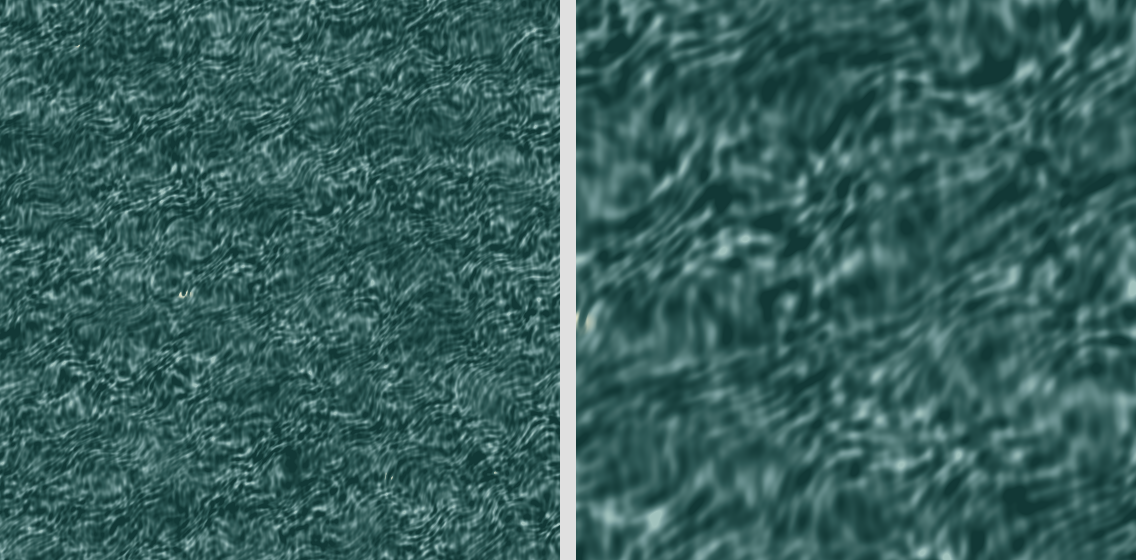
Left, the full canvas; right, a detail of the centre.
Write a WebGL 2 fragment shader that draws this texture.

```glsl
#version 300 es
precision highp float;
// Wind-ruffled teal water: slanted ripples over broad swells, with rare foam flecks.

uniform vec2 u_resolution;
out vec4 fragColor;

// Layer frequencies: cells per canvas height, along and across each ripple
const vec2 SWELL_FREQ = vec2(4.0, 15.0);
const vec2 WAVELET_FREQ = vec2(15.0, 42.0);
const vec2 RIPPLE_FREQ = vec2(40.0, 98.0);
const vec2 CHOP_FREQ = vec2(72.0, 135.0);
const vec2 WEAVE_FREQ = vec2(64.0, 128.0);

// Layer directions in radians, counter-clockwise from the horizontal
const float SWELL_ANGLE = 0.03;
const float WAVELET_ANGLE = 0.24;
const float RIPPLE_ANGLE = 0.46;
const float CHOP_ANGLE = 0.80;
const float WEAVE_ANGLE = 1.62;

// Layer strengths
const float SWELL_GAIN = 0.27;
const float WAVELET_GAIN = 0.30;
const float RIPPLE_GAIN = 0.62;
const float CHOP_GAIN = 0.52;
const float WEAVE_GAIN = 0.42;

const float WARP_FREQ = 14.0;
const float WARP_SIZE = 0.006;
const float GUST_FREQ = 9.0;
const float GUST_GAIN = 0.16;
const float NOISE_NORM = 4.65;   // brings gradient noise to unit deviation

// Foam flecks
const float FOAM_GRID = 5.0;
const float FOAM_CHANCE = 0.16;
const vec2 FOAM_RADIUS = vec2(0.020, 0.010);
const vec3 FOAM_COLOR = vec3(0.91, 0.91, 0.80);

// Water colours and the surface brightness at which each is reached
const int TONE_COUNT = 7;
const vec3 TONES[TONE_COUNT] = vec3[TONE_COUNT](
    vec3(0.07, 0.22, 0.21), vec3(0.13, 0.29, 0.28), vec3(0.18, 0.35, 0.34),
    vec3(0.25, 0.41, 0.40), vec3(0.33, 0.49, 0.48), vec3(0.44, 0.59, 0.59),
    vec3(0.63, 0.76, 0.74));
const float STOPS[TONE_COUNT] = float[TONE_COUNT](
    -1.80, -0.74, -0.03, 0.58, 1.20, 2.00, 3.10);

vec2 hash2(vec2 cell) {
    vec3 h = fract(cell.xyx * vec3(0.1031, 0.1030, 0.0973));
    h += dot(h, h.yzx + 33.33);
    return fract((h.xx + h.yz) * h.zy);
}

vec2 cellGradient(vec2 cell) {
    float angle = 6.28319 * hash2(cell).x;
    return vec2(cos(angle), sin(angle));
}

// Gradient noise with roughly unit deviation
float gradientNoise(vec2 p) {
    vec2 cell = floor(p);
    vec2 f = p - cell;
    vec2 fade = f * f * f * (f * (f * 6.0 - 15.0) + 10.0);
    vec2 e = vec2(1.0, 0.0);
    float a = dot(cellGradient(cell), f);
    float b = dot(cellGradient(cell + e.xy), f - e.xy);
    float c = dot(cellGradient(cell + e.yx), f - e.yx);
    float d = dot(cellGradient(cell + e.xx), f - e.xx);
    return NOISE_NORM * mix(mix(a, b, fade.x), mix(c, d, fade.x), fade.y);
}

// Noise stretched along one direction
float waves(vec2 p, float angle, vec2 freq, float seed) {
    vec2 along = vec2(cos(angle), sin(angle));
    vec2 across = vec2(-along.y, along.x);
    return gradientNoise(vec2(dot(p, along), dot(p, across)) * freq + seed);
}

float waterSurface(vec2 p) {
    vec2 warp = vec2(gradientNoise(p * WARP_FREQ + 61.3),
                     gradientNoise(p * WARP_FREQ + 87.9));
    vec2 q = p + WARP_SIZE * warp;
    float fine = RIPPLE_GAIN * waves(q, RIPPLE_ANGLE, RIPPLE_FREQ, 211.7)
               + CHOP_GAIN * waves(q, CHOP_ANGLE, CHOP_FREQ, 347.1)
               + WEAVE_GAIN * waves(p, WEAVE_ANGLE, WEAVE_FREQ, 433.5);
    float broad = SWELL_GAIN * waves(q, SWELL_ANGLE, SWELL_FREQ, 23.4)
                + WAVELET_GAIN * waves(q, WAVELET_ANGLE, WAVELET_FREQ, 131.2);
    float gust = 1.0 + GUST_GAIN * gradientNoise(p * GUST_FREQ + 17.6);
    return broad + gust * fine;
}

vec3 waterColor(float level) {
    vec3 color = TONES[0];
    for (int i = 1; i < TONE_COUNT; i++) {
        float t = clamp((level - STOPS[i - 1]) / (STOPS[i] - STOPS[i - 1]), 0.0, 1.0);
        color = mix(color, TONES[i], t);
    }
    return color;
}

// Sparse soft patches, kept inside their grid cells
float foamPatch(vec2 p) {
    vec2 cell = floor(p * FOAM_GRID);
    vec2 center = (cell + mix(vec2(0.2), vec2(0.8), hash2(cell + 71.0))) / FOAM_GRID;
    float present = step(hash2(cell + 19.0).y, FOAM_CHANCE);
    return present * (1.0 - smoothstep(0.3, 1.0, length((p - center) / FOAM_RADIUS)));
}

void main() {
    vec2 p = gl_FragCoord.xy / u_resolution.y;
    float level = waterSurface(p);
    float foam = foamPatch(p) * smoothstep(0.5, 1.5, level);
    fragColor = vec4(mix(waterColor(level), FOAM_COLOR, foam), 1.0);
}
```
